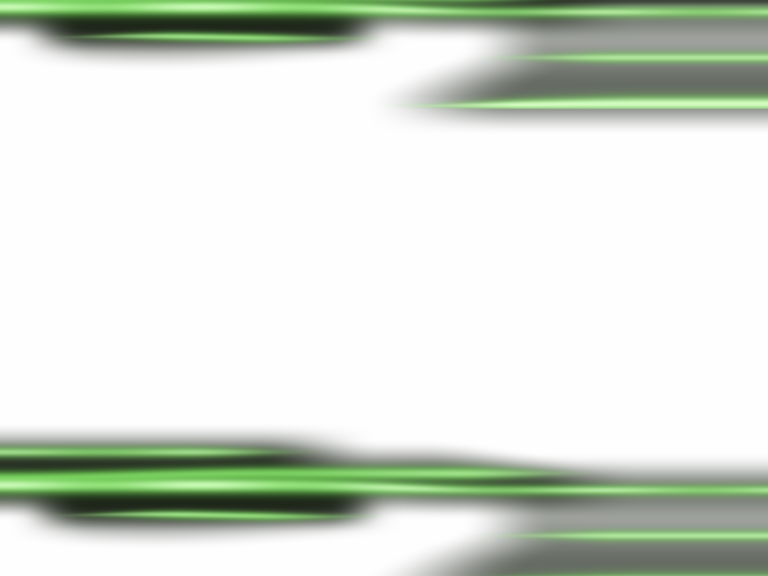
Give the GLSL for this background, as a WebGL 1 fragment shader.

```glsl
precision highp float;
// Glossy green light streaks on soft dark shadows over white, repeating vertically.

#define PERIOD 0.83
#define WRAP 0.139
#define PAPER vec3(0.996)
#define SHADE vec3(0.08, 0.11, 0.065)
#define GREEN vec3(0.43, 0.82, 0.32)
#define PALE vec3(0.84, 1.0, 0.77)
#define TAPER 0.2
#define LEDGE 0.189

uniform vec2 u_resolution;

// Rectangle with blurred sides; soft is half the blur width.
float softBox(vec2 p, vec2 lo, vec2 hi, vec2 soft) {
  vec2 inside = smoothstep(lo - soft, lo + soft, p)
              * (1.0 - smoothstep(hi - soft, hi + soft, p));
  return inside.x * inside.y;
}

// Horizontal glint: green body, pale core, tapering at both ends of its span.
vec3 streak(vec3 base, vec2 p, vec2 span, float y, float width, float body, float shine) {
  float taper = smoothstep(span.x, span.x + TAPER, p.x)
              * (1.0 - smoothstep(span.y - TAPER, span.y, p.x));
  float d = (p.y - y) / (width * mix(0.5, 1.0, taper));
  vec3 color = mix(base, GREEN, exp(-d * d) * taper * body);
  return mix(color, PALE, exp(-3.5 * d * d) * taper * shine);
}

// Light left after all the shadows.
float shadowLight(vec2 p) {
  float light = 1.0;

  // Upper left slab and the longer bar stepping down to its right.
  light *= 1.0 - 0.83 * softBox(p, vec2(-0.3, -0.061), vec2(0.415, 0.040), vec2(0.08, 0.036));
  float slope = 0.032 * smoothstep(0.55, 0.78, p.x);
  light *= 1.0 - 0.74 * softBox(p, vec2(-0.3, slope - 0.034), vec2(0.765, 0.036), vec2(0.07, 0.034));

  // Lower left slab: a dark middle inside a wider haze.
  light *= 1.0 - 0.8 * softBox(p, vec2(0.068, 0.005), vec2(0.465, 0.072), vec2(0.04, 0.025));
  float belly = 0.010 * cos((p.x - 0.2) * 9.0);
  light *= 1.0 - 0.65 * softBox(p, vec2(0.065, 0.005), vec2(0.470, 0.080 + belly), vec2(0.06, 0.036));

  // Right hand bar, then the grey panel with a slanted left side.
  light *= 1.0 - 0.45 * softBox(p, vec2(0.5, -0.012), vec2(1.3, 0.042), vec2(0.12, 0.034));
  float low = smoothstep(0.09, 0.18, p.y);
  float left = 0.66 - 0.09 * low;
  float depth = mix(0.4, 0.65, smoothstep(0.06, 0.15, p.y));
  vec2 blur = vec2(mix(0.06, 0.10, smoothstep(0.08, 0.13, p.y)), 0.036);
  light *= 1.0 - depth * softBox(p, vec2(left, 0.01), vec2(1.3, 0.200), blur);
  return light;
}

void main() {
  vec2 uv = gl_FragCoord.xy / u_resolution;
  float fromTop = 1.0 - uv.y;
  vec2 p = vec2(uv.x, mod(fromTop + WRAP, PERIOD) - WRAP);

  // Shadows, with an extra dark rim along the top right border.
  float light = shadowLight(p);
  light *= 1.0 - 0.7 * softBox(vec2(p.x, fromTop), vec2(0.66, -0.1), vec2(1.3, 0.008), vec2(0.08, 0.007));
  vec3 color = mix(SHADE, PAPER, light);

  // Upper streaks; the centre lines bend gently.
  float rise = smoothstep(0.0, 0.35, p.x);
  float drop = smoothstep(0.35, 0.65, p.x);
  float gleam = 0.6 + 0.25 * cos(p.x * 24.0);
  color = streak(color, p, vec2(-0.3, 0.44), -0.045, 0.010, 0.75, 0.6 * gleam);
  color = streak(color, p, vec2(-0.3, 0.79), mix(0.001, -0.008, rise), 0.012, 0.9, 0.2 + 0.3 * drop);
  float fade = mix(1.0, 0.75, drop);
  color = streak(color, p, vec2(-0.3, 1.3), mix(0.012, 0.021, drop), mix(0.016, 0.010, drop), fade, gleam * fade);

  // Thin streaks below.
  float sag = 0.065 + 0.002 * sin((p.x - 0.3) * 14.0);
  color = streak(color, p, vec2(0.05, 0.52), sag, 0.008, 0.85, 0.7 - p.x);
  color = streak(color, p, vec2(0.61, 1.2), 0.100, 0.010, 0.7, 0.6);

  // Pale wedge cut off sharply along its lower edge.
  float grow = smoothstep(0.5, 0.85, p.x);
  vec3 wedge = streak(color, p, vec2(0.49, 1.3), mix(0.184, 0.180, grow), mix(0.008, 0.016, grow), 0.75, 0.95);
  float edge = 1.0 / u_resolution.y;
  color = mix(wedge, color, smoothstep(LEDGE - edge, LEDGE + edge, p.y));

  gl_FragColor = vec4(color, 1.0);
}
```
